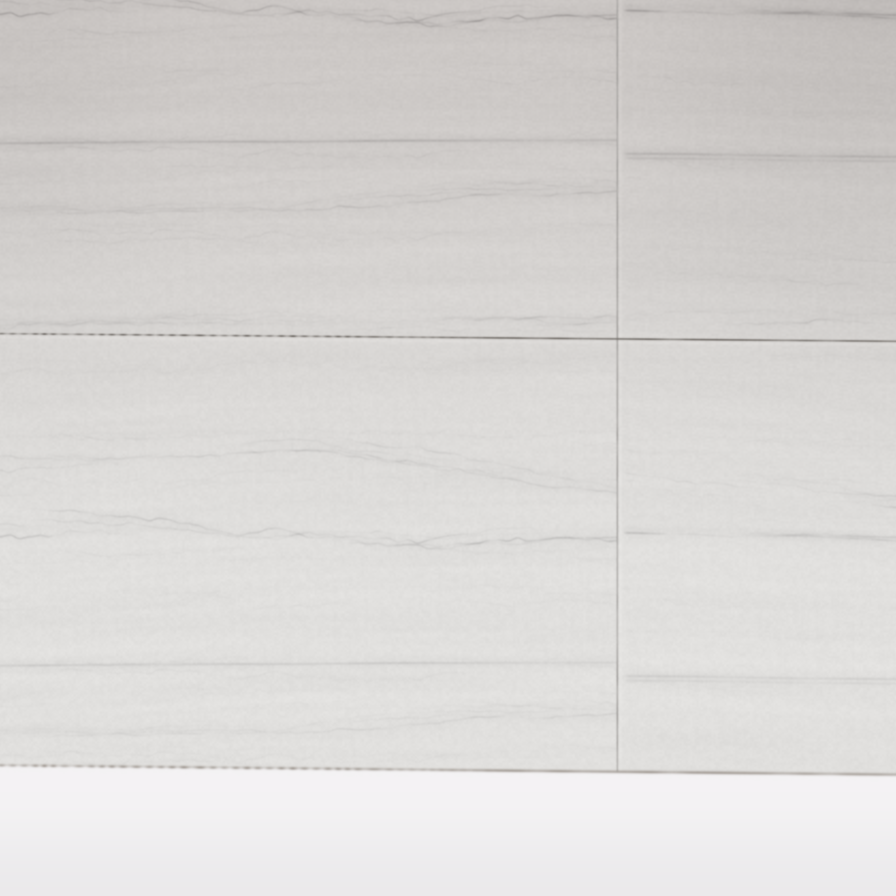
A WebGL 2 fragment shader for this texture:

```glsl
#version 300 es
precision highp float;
// Pale veined stone wall tiles with thin joints above a plain white ledge.
uniform vec2 u_resolution;
out vec4 fragColor;

float hash(vec2 p) {
  return fract(sin(dot(p, vec2(127.1, 311.7))) * 43758.5453);
}

float noise(vec2 p) {
  vec2 i = floor(p), f = fract(p);
  f = f * f * (3.0 - 2.0 * f);
  return mix(mix(hash(i), hash(i + vec2(1, 0)), f.x),
             mix(hash(i + vec2(0, 1)), hash(i + vec2(1, 1)), f.x), f.y);
}

// Soft line of a given half width, never thinner than a pixel
float line(float d, float width) {
  float pixel = 0.6 / u_resolution.y;
  float w = max(width, pixel);
  return exp(-d * d / (w * w)) * width / w;
}

// Bundle of broken, wandering strands around a level; spread sets how far they stray
float vein(vec2 p, float level, float spread, float seed) {
  float ink = 0.0;
  for (float i = 0.0; i < 4.0; i++) {
    float s = seed + i * 5.3;
    float stray = (noise(vec2(p.x * 7.0, s)) - 0.5) * 1.6
                + (noise(vec2(p.x * 26.0, s + 40.0)) - 0.5) * 0.8
                + (noise(vec2(p.x * 90.0, s + 80.0)) - 0.5) * 0.45;
    float d = p.y - level - spread * (stray + (i - 1.5) * 0.5);
    float fade = smoothstep(0.25, 0.9, noise(vec2(p.x * 9.0, s + 20.0)));
    float broken = 0.15 + 1.1 * noise(vec2(p.x * 60.0, s + 60.0));
    ink += line(d, 0.0016) * fade * broken / (1.0 + 0.15 * i);
    ink += line(d, 0.006) * 0.16 * fade;
  }
  return ink;
}

// All veins of one slab; side is 0 for the left column and 1 for the right
float slabVeins(vec2 p, float side) {
  float x = p.x, s = side * 31.0;
  float crest = mix(0.486 + 0.017 * smoothstep(0.12, 0.34, x) - 0.056 * smoothstep(0.3, 0.78, x),
                    0.473 - 0.1 * (x - 0.69), side);
  float dip = mix(0.416 - 0.015 * smoothstep(0.1, 0.26, x) - 0.007 * line(x - 0.48, 0.05),
                  0.406 - 0.018 * (x - 0.69), side);
  float straight = mix(0.257 + 0.005 * x, 0.245 - 0.014 * (x - 0.69), side);
  straight += 0.0015 * noise(vec2(x * 9.0, s));
  float wear = 0.35 + 0.8 * noise(vec2(x * 22.0, 6.0 + s));
  float ink = 0.6 * vein(p, crest, 0.008, 1.0 + s);
  ink += 0.75 * vein(p, dip, mix(0.009, 0.002, side), 2.0 + s);
  ink += 0.6 * wear * line(p.y - straight, 0.0018);
  ink += 0.4 * side * wear * line(p.y - straight + 0.005, 0.0018);
  ink += 0.14 * line(p.y - straight, 0.007);
  float rise = 0.184 + 0.02 * smoothstep(0.25, 0.55, x);
  ink += (0.25 + 0.25 * smoothstep(0.25, 0.45, x)) * (1.0 - side) * vein(p, rise, 0.006, 3.0);
  ink += 0.4 * mix(1.0, 0.5, side) * vein(p, 0.059, 0.008, 4.0 + s);
  // Faint strands scattered over the slab
  for (float i = 0.0; i < 9.0; i++) {
    float level = 0.06 + 0.062 * (i + 0.8 * hash(vec2(i, 3.0 + s)));
    ink += 0.16 * vein(p, level + 0.02 * (x - 0.5) * hash(vec2(i, 9.0)), 0.009, 10.0 + i * 2.7 + s);
  }
  return ink;
}

void main() {
  vec2 uv = gl_FragCoord.xy / u_resolution;
  float pixel = 1.0 / u_resolution.y;
  float middleJoint = 0.6276 - 0.0085 * uv.x;
  float ledge = 0.1458 - 0.0104 * uv.x;
  float side = step(0.689, uv.x), upper = step(middleJoint, uv.y);

  // Wall light falls off toward the top and the right corner
  float height = smoothstep(0.3, 1.08, uv.y);
  vec3 color = mix(vec3(0.882, 0.878, 0.870), vec3(0.795, 0.778, 0.768), height);
  color -= 0.04 * smoothstep(0.6, 1.0, uv.x) * smoothstep(0.35, 1.0, uv.y);
  color -= 0.02 * smoothstep(0.25, 0.0, uv.x) * height;

  // Both rows show the same slab, slid vertically
  vec2 slab = vec2(uv.x, uv.y - 0.583 * upper);
  float bend = 0.02 * noise(vec2(uv.x * 3.0, 5.0 + side * 8.0));
  float bands = noise(vec2(uv.x * 2.5 + side * 17.0, (slab.y + bend) * 45.0)) - 0.5;
  float streaks = noise(vec2(uv.x * 6.0 + side * 17.0, (slab.y + bend) * 150.0)) - 0.5;
  color += 0.016 * bands + 0.010 * streaks;
  float margin = 1.0 - side * (1.0 - smoothstep(0.693, 0.703, uv.x));
  color -= vec3(0.088, 0.088, 0.086) * slabVeins(slab, side) * margin * (1.0 + 0.3 * upper);

  // Vertical joint with a pale lip
  color += 0.015 * line(uv.x - 0.6925, 0.002);
  float gap = 0.5 + 0.3 * noise(vec2(uv.y * 70.0, 4.0));
  color = mix(color, vec3(0.65, 0.64, 0.63), gap * line(uv.x - 0.689, 0.0014));

  // Horizontal joint, broken into dashes on the left
  float dashes = 0.5 + 0.5 * sin(uv.x * 480.0 + 5.0 * noise(vec2(uv.x * 30.0, 2.0)));
  float solid = mix(0.35 + 0.5 * dashes, 0.8, smoothstep(0.3, 0.6, uv.x));
  solid *= 0.65 + 0.5 * noise(vec2(uv.x * 40.0, 11.0));
  color += 0.015 * line(uv.y - middleJoint + 0.004, 0.002);
  color = mix(color, vec3(0.43, 0.41, 0.39), 0.85 * solid * line(uv.y - middleJoint, 0.0014));

  // White ledge, shading slightly toward its lower edge
  vec3 white = mix(vec3(0.92, 0.915, 0.922), vec3(0.955, 0.95, 0.955), smoothstep(0.0, 0.12, uv.y));
  color = mix(white, color, smoothstep(-1.5 * pixel, 1.5 * pixel, uv.y - ledge));
  color = mix(color, vec3(0.60, 0.57, 0.54), 0.8 * solid * line(uv.y - ledge, 0.002));

  // Fine grain
  float grain = noise(uv * 420.0) + noise(uv * 230.0 + 7.0) - 1.0;
  color += 0.014 * grain * smoothstep(-0.01, 0.01, uv.y - ledge);
  fragColor = vec4(color, 1.0);
}
```
